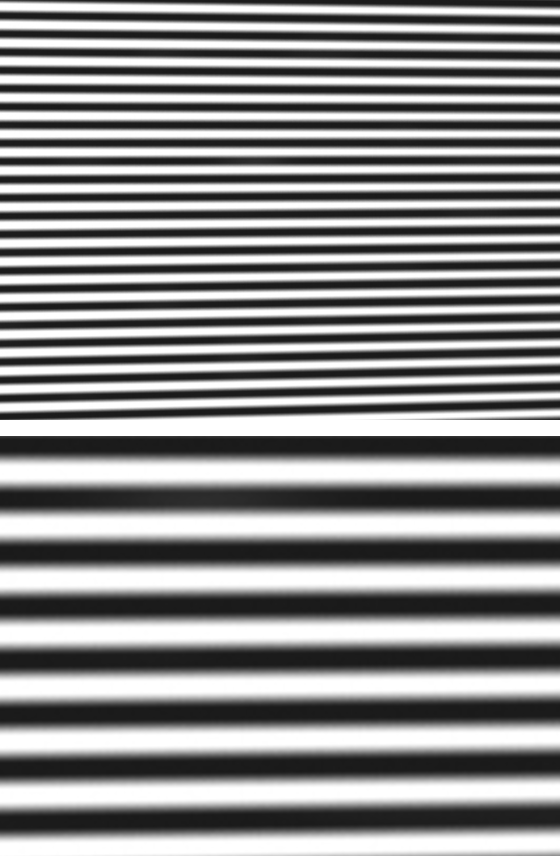
Top, the full canvas; bottom, a detail of the centre.
A WebGL 1 fragment shader for this pattern:

```glsl
precision highp float;
// Soft black and white stripes, nearly horizontal, converging to the right.
// Each stripe is a smooth profile around an integer stripe coordinate; the
// white narrows and blurs to the right, and faint smudges lighten the dark.

uniform vec2 u_resolution;

#define LEVEL_Y 0.3194       // height, from the top, where stripes run level
#define PERIOD_LEFT 0.0434   // stripe spacing at the left edge
#define PERIOD_RIGHT 0.0415  // stripe spacing at the right edge
#define WHITE_LEFT 0.268     // half width of the white, in periods
#define WHITE_RIGHT 0.222
#define BLUR_LEFT 0.145      // half width of the soft edge, in periods
#define BLUR_RIGHT 0.185
#define DARK 0.105
#define LIGHT 1.0
#define SMUDGE 0.07
#define GRAIN 0.014

float hash(vec2 p) {
  return fract(sin(dot(p, vec2(127.1, 311.7))) * 43758.545);
}

float valueNoise(vec2 p) {
  vec2 cell = floor(p);
  vec2 f = fract(p);
  f = f * f * (3.0 - 2.0 * f);
  float low = mix(hash(cell), hash(cell + vec2(1.0, 0.0)), f.x);
  float high = mix(hash(cell + vec2(0.0, 1.0)), hash(cell + vec2(1.0, 1.0)), f.x);
  return mix(low, high, f.y);
}

// Brightness of the stripes, from 0 in the dark to 1 in the light
float stripes(vec2 p, float pixel) {
  float period = mix(PERIOD_LEFT, PERIOD_RIGHT, p.x);
  float coord = (p.y - LEVEL_Y) / period;
  float fromCentre = abs(fract(coord + 0.5) - 0.5);
  float halfWidth = mix(WHITE_LEFT, WHITE_RIGHT, p.x);
  float blur = max(mix(BLUR_LEFT, BLUR_RIGHT, p.x), pixel / period);
  return 1.0 - smoothstep(halfWidth - blur, halfWidth + blur, fromCentre);
}

// Faint long marks, strongest just above the middle of the canvas
float smudges(vec2 p) {
  float scattered = smoothstep(0.68, 1.0, valueNoise(p * vec2(7.0, 16.0)));
  vec2 offset = (p - vec2(0.455, 0.385)) / vec2(0.06, 0.018);
  return 0.4 * scattered + exp(-dot(offset, offset));
}

void main() {
  vec2 p = gl_FragCoord.xy / u_resolution;
  p.y = 1.0 - p.y;

  float light = stripes(p, 1.0 / u_resolution.y);
  float shade = mix(DARK, LIGHT, light);

  // Wear shows in the dark, grain mostly in the soft edges
  shade += SMUDGE * smudges(p) * (1.0 - light);
  float grain = valueNoise(p * vec2(400.0, 300.0)) - 0.5;
  shade += GRAIN * grain * (0.5 + 4.0 * light * (1.0 - light));

  gl_FragColor = vec4(vec3(clamp(shade, 0.0, 1.0)), 1.0);
}
```
